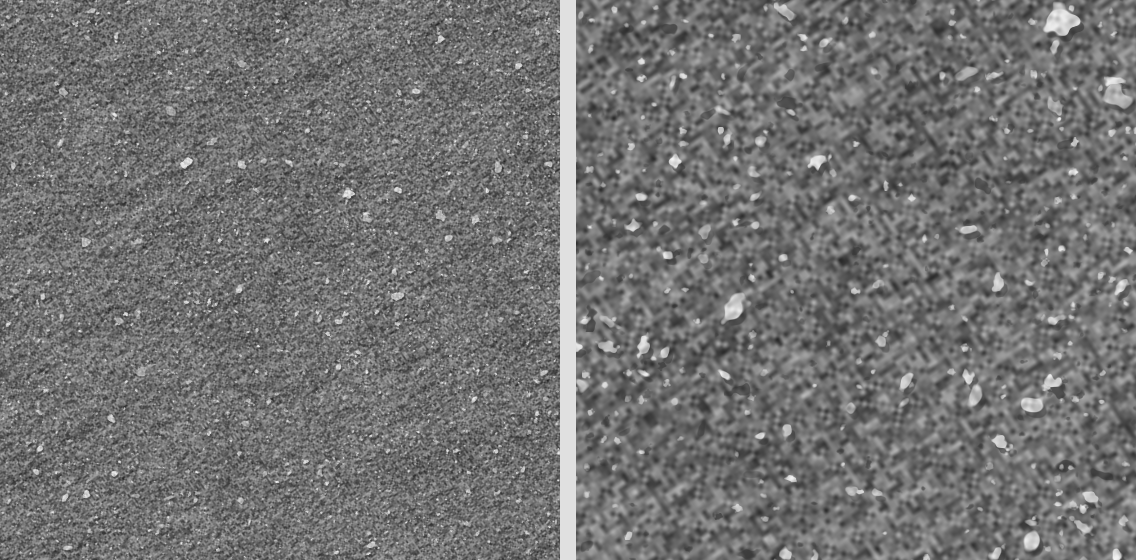
Left, the full canvas; right, a detail of the centre.
Reproduce this texture procedurally as a WebGL 1 fragment shader.

```glsl
precision highp float;
// Grey gritty stone: fine grain with slanted relief, pale chips and dark pits.

uniform vec2 u_resolution;

#define BASE_TONE 0.436
#define CHIP_TONE 0.86
#define PIT_TONE 0.2
#define GRAIN_SCALE 330.0
#define GRAIN_CONTRAST 0.34
#define RELIEF_SCALE 150.0
#define RELIEF_CONTRAST 0.13
#define MOTTLE_CONTRAST 0.07
#define SLANT 0.42
#define SHADOW_OFFSET vec2(-0.0022, 0.0034)

float hash(vec2 p) {
  vec3 q = fract(vec3(p.xyx) * 0.1031);
  q += dot(q, q.yzx + 33.33);
  return fract((q.x + q.y) * q.z);
}

vec2 hash2(vec2 p) {
  return vec2(hash(p + 17.3), hash(p + 71.9));
}

mat2 rotation(float angle) {
  float c = cos(angle), s = sin(angle);
  return mat2(c, -s, s, c);
}

// Value noise centred on zero.
float noise(vec2 p) {
  vec2 cell = floor(p), f = fract(p);
  f = f * f * (3.0 - 2.0 * f);
  float low = mix(hash(cell), hash(cell + vec2(1.0, 0.0)), f.x);
  float high = mix(hash(cell + vec2(0.0, 1.0)), hash(cell + 1.0), f.x);
  return mix(low, high, f.y) - 0.5;
}

// Scattered ragged flecks, at most one per cell; radius is in canvas units.
float flecks(vec2 p, float cells, float share, float radius, float stretch, float seed) {
  vec2 cell = floor(p * cells);
  vec2 id = cell + seed;
  float crowding = 1.0 + 1.5 * noise(cell / cells * 9.0 + seed);
  float present = step(hash(id), share * crowding);
  vec2 centre = (cell + 0.3 + 0.4 * hash2(id)) / cells;
  vec2 shape = hash2(id + 43.7);
  float size = radius * mix(0.6, 1.25, shape.x * shape.x);

  vec2 d = rotation(SLANT + (shape.y - 0.5) * 2.4) * (p - centre);
  float elongation = mix(1.0, stretch, hash(id + 5.1));
  d *= vec2(1.0 / elongation, sqrt(elongation));
  float ragged = size * 1.1 * noise(p / radius * 1.1 + seed);
  float edge = 0.7 / u_resolution.y + 0.0004;
  float mask = 1.0 - smoothstep(size - edge, size + edge, length(d) + ragged);
  return present * mask * mix(0.55, 1.0, hash(id + 91.3));
}

// Height of the slanted surface, stretched along the slant.
float surface(vec2 p) {
  vec2 q = rotation(SLANT) * p * RELIEF_SCALE;
  return noise(q * vec2(0.75, 1.25)) + 0.5 * noise(q * vec2(0.25, 0.6) + 31.0);
}

float largeChips(vec2 p) {
  return flecks(p, 22.0, 0.17, 0.0066, 1.7, 11.0);
}

float mediumChips(vec2 p) {
  return flecks(p + 0.013, 56.0, 0.14, 0.0031, 1.7, 137.0);
}

void main() {
  vec2 p = gl_FragCoord.xy / u_resolution.y;

  // Fine grain, lit relief and broad slanted mottling.
  float grain = noise(rotation(0.6) * p * GRAIN_SCALE + 5.0);
  float relief = surface(p) - surface(p + vec2(-0.0025, 0.0045));
  vec2 drift = rotation(SLANT) * p;
  float mottle = noise(drift * vec2(11.0, 32.0)) + 0.7 * noise(drift * vec2(30.0, 70.0) + 9.0);
  float tone = BASE_TONE + GRAIN_CONTRAST * grain + RELIEF_CONTRAST * relief
             + MOTTLE_CONTRAST * mottle;

  // Dark pits and the shadows below the chips.
  float pits = flecks(p + 0.007, 42.0, 0.16, 0.0036, 2.4, 211.0);
  pits = max(pits, flecks(p + 0.021, 120.0, 0.12, 0.0017, 1.6, 307.0));
  vec2 lit = p + SHADOW_OFFSET;
  float shadow = max(largeChips(lit), mediumChips(lit));
  tone = mix(tone, PIT_TONE, max(0.65 * pits, 0.55 * shadow));

  // Pale chips in three sizes, shaded by the grain.
  float specks = flecks(p + 0.031, 125.0, 0.13, 0.0017, 1.4, 401.0);
  float chips = max(largeChips(p), max(mediumChips(p), specks));
  tone = mix(tone, CHIP_TONE + 0.25 * grain, 0.95 * chips);

  gl_FragColor = vec4(vec3(clamp(tone, 0.0, 1.0)), 1.0);
}
```
